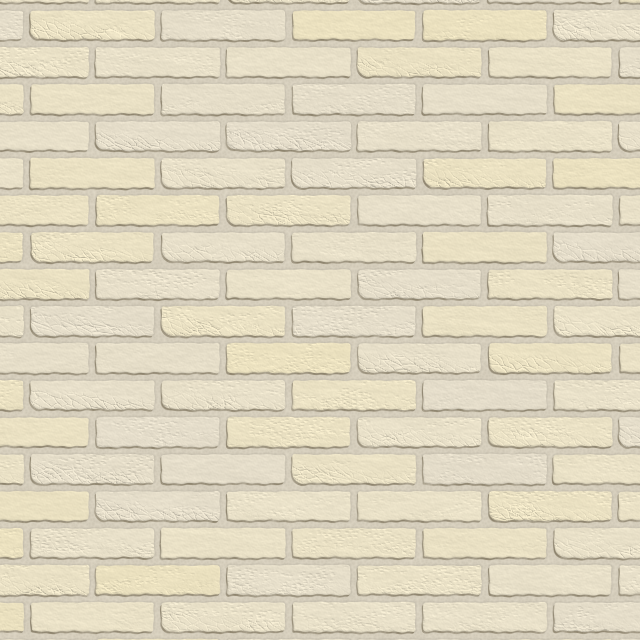
Reproduce this texture procedurally as a WebGL 2 fragment shader.

```glsl
#version 300 es
precision highp float;

#define PITCH vec2(0.2044, 0.0578)
#define HALF_BRICK vec2(0.0970, 0.0234)
#define ORIGIN vec2(0.0423, 0.0102)
#define SHADOW_SHIFT vec2(0.0018, 0.0029)
#define WOBBLE 0.0006
#define RELIEF 0.17
#define CHIPPED_SHARE 0.3
#define CREAM vec3(0.915, 0.882, 0.785)
#define YELLOW vec3(0.920, 0.880, 0.745)
#define PALE vec3(0.892, 0.862, 0.790)
#define MORTAR vec3(0.838, 0.808, 0.738)
#define SHADOW vec3(0.57, 0.53, 0.44)

uniform vec2 u_resolution;
out vec4 fragColor;

vec2 hash2(vec2 p) {
  vec3 q = fract(p.xyx * vec3(0.1031, 0.1030, 0.0973));
  q += dot(q, q.yzx + 33.33);
  return fract((q.xx + q.yz) * q.zy);
}

// Distances to the nearest and second nearest feature points
vec2 cellular(vec2 p) {
  vec2 base = floor(p), nearest = vec2(9.0);
  for (int j = -1; j <= 1; j++) {
    for (int i = -1; i <= 1; i++) {
      vec2 cell = base + vec2(i, j);
      float d = length(cell + hash2(cell) - p);
      nearest = d < nearest.x ? vec2(d, nearest.x) : vec2(nearest.x, min(nearest.y, d));
    }
  }
  return nearest;
}

float layeredSines(vec2 p) {
  float sum = 0.0, amplitude = 0.5;
  for (int i = 0; i < 4; i++) {
    sum += amplitude * sin(p.x + 1.7 * sin(p.y)) * cos(p.y - 0.6 * p.x);
    p = mat2(1.5, 1.1, -1.1, 1.5) * p + 2.3;
    amplitude *= 0.6;
  }
  return sum;
}

// Running bond: brick id, and position from the brick centre
vec2 brickCell(vec2 p, out vec2 local) {
  vec2 grid = (vec2(p.x, 1.0 - p.y) - ORIGIN) / PITCH;
  float row = floor(grid.y);
  grid.x -= 0.5 * mod(row, 2.0);
  local = (fract(grid) - 0.5) * PITCH * vec2(1.0, -1.0);
  return vec2(floor(grid.x), row);
}

// Rounded box with uneven edges; chipped bricks lose the lower left corner
float brickDistance(vec2 q, vec2 id, float chipped) {
  float seed = 40.0 * hash2(id + 7.0).x;
  float corner = q.x < 0.0 && q.y < 0.0 ? mix(0.004, 0.016, chipped) : 0.004;
  vec2 halfSize = HALF_BRICK - 0.0014 * hash2(id + 19.0);
  vec2 e = abs(q) - halfSize + corner;
  float box = length(max(e, 0.0)) + min(max(e.x, e.y), 0.0) - corner;
  float ragged = q.y < 0.0 ? 1.3 : 0.8;
  return box + WOBBLE * ragged * (sin(q.x * 95.0 + seed)
    + 0.8 * sin(q.x * 290.0 + q.y * 240.0 + 2.0 * seed));
}

// Surface height from pits, slanted creases and gentle waves
float brickRelief(vec2 q, vec2 id, float rough, float chipped) {
  vec2 shift = 50.0 * hash2(id + 31.0);
  float waves = layeredSines(q * vec2(90.0, 150.0) + shift);
  float pits = 1.0 - smoothstep(0.12, 0.42, cellular(q * vec2(95.0, 185.0) + shift).x);
  vec2 slanted = mat2(0.84, 0.54, -0.54, 0.84) * q;
  vec2 f = cellular(slanted * vec2(38.0, 115.0) + shift + 0.15 * waves);
  float crease = 1.0 - smoothstep(0.0, 0.16, f.y - f.x);
  float lowerPart = 1.0 - smoothstep(-0.014, 0.010, q.y + 0.10 * q.x * chipped);
  float patches = smoothstep(-0.25, 0.4, layeredSines(q * vec2(28.0, 60.0) + shift));
  return 0.3 * waves - 0.6 * pits * rough * patches
    - crease * lowerPart * mix(0.35 * rough, 0.9, chipped) * (0.35 + 0.65 * patches);
}

void main() {
  vec2 p = gl_FragCoord.xy / u_resolution;
  float soft = max(0.0008, 0.7 / min(u_resolution.x, u_resolution.y));
  vec2 q;
  vec2 id = brickCell(p, q);
  vec2 character = hash2(id + 3.0);
  float rough = character.x;
  float chipped = step(1.0 - CHIPPED_SHARE, character.y);
  float d = brickDistance(q, id, chipped);
  float inside = 1.0 - smoothstep(-soft, soft, d);

  // Sandy mortar, shaded on the lower left of each brick
  float grain = cellular(p * 210.0).x - 0.45;
  float blotch = layeredSines(p * 70.0);
  vec3 mortar = MORTAR + 0.05 * grain + 0.016 * blotch;
  float shade = 1.0 - smoothstep(-soft, soft, brickDistance(q + SHADOW_SHIFT, id, chipped));
  float depth = 0.72 + 0.4 * layeredSines(p * vec2(110.0, 60.0) + 4.0);
  mortar = mix(mortar, SHADOW, shade * clamp(depth, 0.3, 0.95));
  mortar *= 1.0 - 0.06 * (1.0 - smoothstep(0.0, 0.004, d));

  // Tint of each brick, with cloudy variation over its face
  vec2 tint = hash2(id + 53.0);
  vec3 face = mix(CREAM, tint.x < 0.5 ? YELLOW : PALE, tint.y);
  face += 0.012 * layeredSines(q * vec2(30.0, 70.0) + 30.0 * tint) + 0.018 * grain;

  // Light from the upper right, on the relief and the rounded rim
  vec2 toLight = vec2(0.0010, 0.0017);
  float slope = brickRelief(q, id, rough, chipped)
    - brickRelief(q + toLight, id, rough, chipped);
  face *= 1.0 + RELIEF * clamp(slope, -1.2, 0.35);
  float rim = smoothstep(-0.0035, 0.0, d);
  float facing = dot(normalize(q / HALF_BRICK + 0.001), vec2(0.45, 0.89));
  face *= 1.0 + rim * (facing > 0.0 ? 0.02 : 0.09) * facing;

  fragColor = vec4(clamp(mix(mortar, face, inside), 0.0, 1.0), 1.0);
}
```
